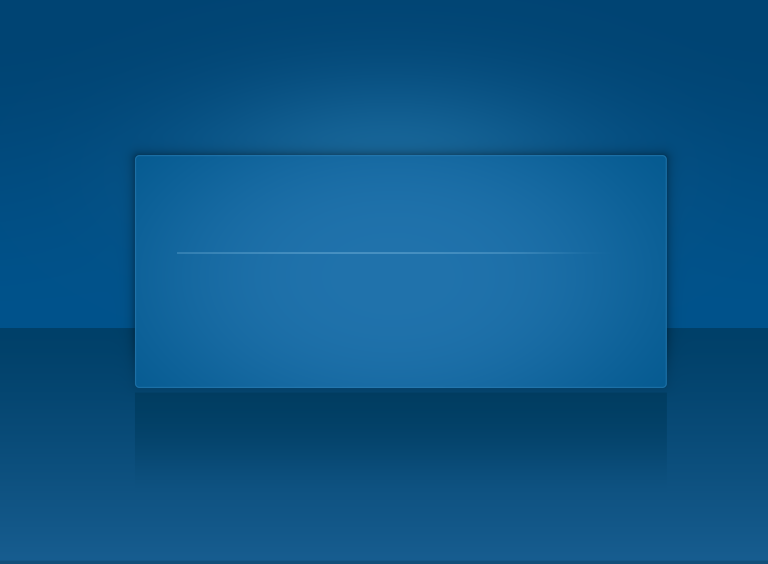
Write a Shadertoy shader that draws this background.

```glsl
// A glossy blue panel standing on a dark floor before a softly lit wall.
// Gradients shade wall and floor, a rounded-box distance shapes the panel,
// and Gaussian falloffs make its glow, its inner light and its shadow.
// Units: canvas height = 1, x measured from the middle, y from the bottom.

const float HORIZON = 0.4184;
const vec2 PANEL_CENTER = vec2(0.030, 0.5186);
const vec2 PANEL_HALF = vec2(0.4716, 0.2066);
const float CORNER = 0.008;

const vec3 WALL_TOP = vec3(0.000, 0.265, 0.450);
const vec3 WALL_LOW = vec3(0.000, 0.322, 0.545);
const vec3 GLOW = vec3(0.100, 0.410, 0.610);
const vec3 FLOOR_FAR = vec3(0.000, 0.250, 0.410);
const vec3 FLOOR_NEAR = vec3(0.090, 0.365, 0.565);
const vec3 REFLECTION = vec3(0.000, 0.235, 0.375);
const vec3 PANEL_EDGE = vec3(0.000, 0.335, 0.545);
const vec3 PANEL_LIT = vec3(0.125, 0.447, 0.672);
const vec3 RIM = vec3(0.190, 0.510, 0.720);
const vec3 RULE = vec3(0.500, 0.735, 0.880);

// Signed distance to a box with rounded corners
float roundedBox(vec2 p, vec2 halfSize, float radius) {
    vec2 q = abs(p) - halfSize + radius;
    return length(max(q, 0.0)) + min(max(q.x, q.y), 0.0) - radius;
}

// Elliptical Gaussian falloff
float softSpot(vec2 p, vec2 center, vec2 radius) {
    vec2 q = (p - center) / radius;
    return exp(-dot(q, q));
}

// Antialiased coverage of the region where d < 0
float fill(float d, float pixel) {
    return clamp(0.5 - d / pixel, 0.0, 1.0);
}

vec3 wallColor(vec2 p) {
    vec3 base = mix(WALL_LOW, WALL_TOP, smoothstep(HORIZON, 0.95, p.y));
    return mix(base, GLOW, softSpot(p, vec2(0.01, 0.69), vec2(0.36, 0.17)));
}

vec3 floorColor(vec2 p, float pixel) {
    float nearness = clamp(1.0 - p.y / HORIZON, 0.0, 1.0);
    vec3 base = mix(FLOOR_FAR, FLOOR_NEAR, pow(nearness, 1.25));
    base *= 1.0 - 0.15 * fill(p.y - 0.006, pixel);

    // Panel reflection, fading towards the viewer
    float side = fill(abs(p.x - PANEL_CENTER.x) - PANEL_HALF.x, pixel);
    float top = fill(p.y - 0.304, pixel);
    float fade = smoothstep(0.12, 0.304, p.y);
    return mix(base, REFLECTION, side * top * fade * 0.85);
}

vec3 panelColor(vec2 p) {
    vec2 q = (p - vec2(0.015, 0.51)) / vec2(0.50, 0.31);
    float light = exp(-1.1 * pow(dot(q, q), 1.5));
    return mix(PANEL_EDGE, PANEL_LIT, light);
}

// Thin rule with a crisp left end and a fading right end
float ruleMask(vec2 p, float pixel) {
    float thickness = fill(abs(p.y - 0.5514) - 0.0009, pixel);
    float start = fill(-0.367 - p.x, pixel);
    float tail = 1.0 - smoothstep(0.20, 0.42, p.x);
    float shine = 0.55 + 0.45 * softSpot(p, vec2(-0.03, 0.5514), vec2(0.30));
    return thickness * start * tail * shine;
}

void mainImage(out vec4 fragColor, in vec2 fragCoord) {
    float pixel = 1.0 / iResolution.y;
    vec2 p = (fragCoord - vec2(0.5 * iResolution.x, 0.0)) * pixel;

    // Room
    vec3 color = mix(wallColor(p), floorColor(p, pixel), fill(p.y - HORIZON, pixel));

    // Narrow shadow hugging the panel, weaker beneath it
    float d = roundedBox(p - PANEL_CENTER, PANEL_HALF, CORNER);
    float shadow = exp(-max(d, 0.0) / 0.008);
    shadow *= mix(0.08, 0.30, smoothstep(0.31, HORIZON, p.y));
    color *= 1.0 - shadow;

    // Panel face, rim and rule
    color = mix(color, panelColor(p), fill(d, pixel));
    float rim = fill(abs(d + 0.0012) - 0.0009, pixel);
    color = mix(color, RIM, rim * 0.55);
    color = mix(color, RULE, ruleMask(p, pixel) * 0.8);

    fragColor = vec4(color, 1.0);
}
```
